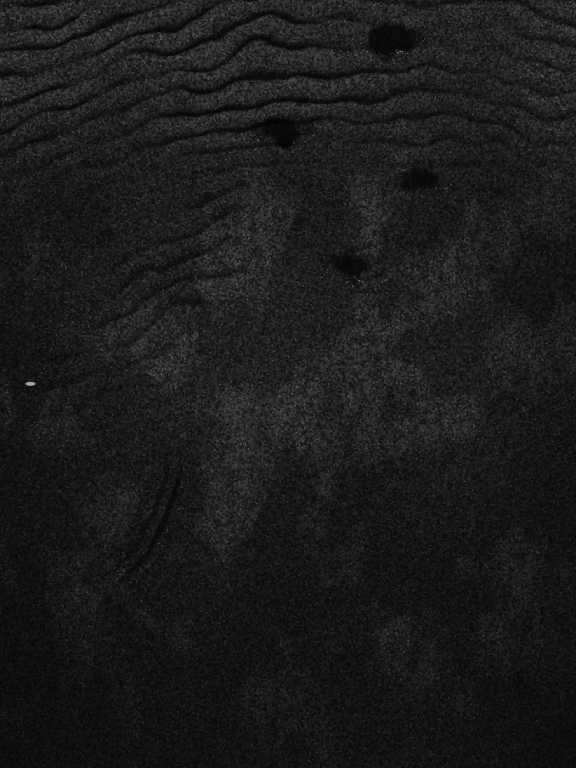
A Shadertoy shader for this texture:

```glsl
// Black volcanic sand: ripple ridges at the top, pale wisps, dark pits and glinting grains below.

float hash(vec2 p) {
    vec3 q = fract(p.xyx * vec3(0.1031, 0.1030, 0.0973));
    q += dot(q, q.yzx + 33.33);
    return fract((q.x + q.y) * q.z);
}

float valueNoise(vec2 p) {
    vec2 i = floor(p), f = fract(p);
    f = f * f * (3.0 - 2.0 * f);
    return mix(mix(hash(i), hash(i + vec2(1, 0)), f.x),
               mix(hash(i + vec2(0, 1)), hash(i + 1.0), f.x), f.y);
}

float layeredNoise(vec2 p) {
    float sum = 0.0, weight = 0.5;
    for (int i = 0; i < 4; i++) {
        sum += weight * valueNoise(p);
        p = mat2(1.6, 1.2, -1.2, 1.6) * p + 7.3;
        weight *= 0.5;
    }
    return sum / 0.9375;
}

// Soft cellular noise: x is the blended grain shade, y the glint of rare bright grains
vec2 sandGrains(vec2 p) {
    vec2 cell = floor(p);
    float shade = 0.0, total = 0.0, glint = 0.0;
    for (int y = -1; y <= 1; y++)
    for (int x = -1; x <= 1; x++) {
        vec2 id = cell + vec2(x, y);
        vec2 offset = id + vec2(hash(id + 11.0), hash(id + 47.0)) - p;
        float weight = exp(-7.0 * dot(offset, offset));
        float value = hash(id + 83.0);
        shade += weight * value;
        total += weight;
        glint += weight * smoothstep(0.955, 1.0, value);
    }
    return vec2(shade / total, glint);
}

// Sharp dark crease followed by a lit slope: x is shadow, y is light
vec2 ripples(vec2 p, float warp) {
    float bend = 0.13 * smoothstep(0.0, 0.45, p.x) - 0.03 * smoothstep(0.55, 1.0, p.x);
    float wiggle = 0.006 * sin(p.x * 27.0 + p.y * 19.0) + 0.004 * sin(p.x * 61.0 - p.y * 33.0);
    float f = fract((p.y - bend + wiggle + 0.075 * (warp - 0.5)) / 0.043);
    float shadow = smoothstep(0.0, 0.10, f) * (1.0 - smoothstep(0.13, 0.42, f));
    float light = smoothstep(0.4, 0.85, f) * (1.0 - smoothstep(0.93, 1.0, f));
    return vec2(shadow, light);
}

void mainImage(out vec4 fragColor, in vec2 fragCoord) {
    vec2 p = fragCoord / iResolution.x;
    float warp = layeredNoise(p * 6.0 + 3.0);
    float rough = layeredNoise(p * 24.0);

    // Broad light: brighter at the top and along the middle
    float tone = mix(0.058, 0.104, smoothstep(0.0, 0.8, p.y));
    tone += 0.032 * smoothstep(0.95, 1.25, p.y);
    float side = smoothstep(0.15, 0.6, abs(p.x - 0.53));
    tone *= 1.0 - 0.35 * side * (1.0 - smoothstep(0.9, 1.2, p.y));
    tone *= 0.78 + 0.44 * warp;

    // Pale wisps drawn out downwards
    vec2 drift = p + 0.07 * vec2(warp, layeredNoise(p * 5.0 + 19.0));
    float wisp = smoothstep(0.49, 0.68, layeredNoise(drift * vec2(12.0, 8.0) + 31.0));
    wisp *= 0.6 + 0.8 * valueNoise(p * vec2(75.0, 16.0));
    float wispArea = (1.0 - smoothstep(0.95, 1.15, p.y)) * (1.0 - 0.6 * side);
    tone += 0.055 * wisp * wispArea * smoothstep(-0.2, 0.5, p.y);

    // Ripple ridges, dissolving into broken folds lower down
    vec2 ridge = ripples(p, warp);
    float broken = smoothstep(0.38, 0.58, layeredNoise(p * vec2(5.0, 11.0) + 57.0));
    float ridgeArea = smoothstep(0.98, 1.14, p.y) * mix(0.35, 1.0, broken);
    ridgeArea *= 1.0 - 0.35 * smoothstep(0.55, 0.8, p.x);
    float foldArea = smoothstep(0.5, 0.85, p.y) * smoothstep(0.52, 0.68, layeredNoise(p * 8.0 + 71.0));
    float relief = max(ridgeArea, 0.6 * foldArea);
    tone *= 1.0 - 0.78 * relief * ridge.x;
    tone += 0.03 * relief * ridge.y;

    // Ragged pits with a scatter of bright grains at their lower rim
    float sparkle = 0.35 + 0.5 * warp;
    for (int i = 0; i < 6; i++) {
        if (i % 3 == 1) continue;
        float n = float(i);
        vec2 d = p - vec2(0.6 + 0.14 * sin(n * 2.4 + 0.6), 1.27 - 0.08 * n);
        float pit = length(d / vec2(0.06, 0.032)) + 1.6 * (rough - 0.5);
        tone *= 1.0 - 0.8 * (1.0 - smoothstep(0.45, 1.0, pit));
        vec2 rim = (d + vec2(-0.01, 0.022)) / vec2(0.045, 0.018);
        sparkle += 1.6 * exp(-dot(rim, rim));
    }

    // Slanted groove with fine parallel furrows
    vec2 g = p - vec2(0.275, 0.42);
    float along = dot(g, vec2(0.45, 0.89));
    float across = dot(g, vec2(0.89, -0.45)) + 1.6 * along * along + 0.012 * (rough - 0.5);
    float groove = exp(-pow(across / 0.026, 2.0)) * (1.0 - smoothstep(0.07, 0.14, abs(along)));
    tone *= 1.0 - 0.65 * groove * smoothstep(-0.2, 0.8, sin(across * 260.0));
    sparkle += groove * smoothstep(0.0, 0.02, across);

    // Grain and glints
    vec2 grain = sandGrains(p * 330.0);
    float shade = tone * (0.42 + 1.12 * grain.x) + 0.012;
    shade += 0.22 * grain.y * sparkle * smoothstep(0.0, 0.1, tone);

    // Single pale pebble
    float pebble = length((p - vec2(0.053, 0.667)) / vec2(0.010, 0.004));
    shade = mix(shade, 0.65, 1.0 - smoothstep(0.6, 1.1, pebble));

    fragColor = vec4(vec3(clamp(shade, 0.0, 1.0)), 1.0);
}
```
